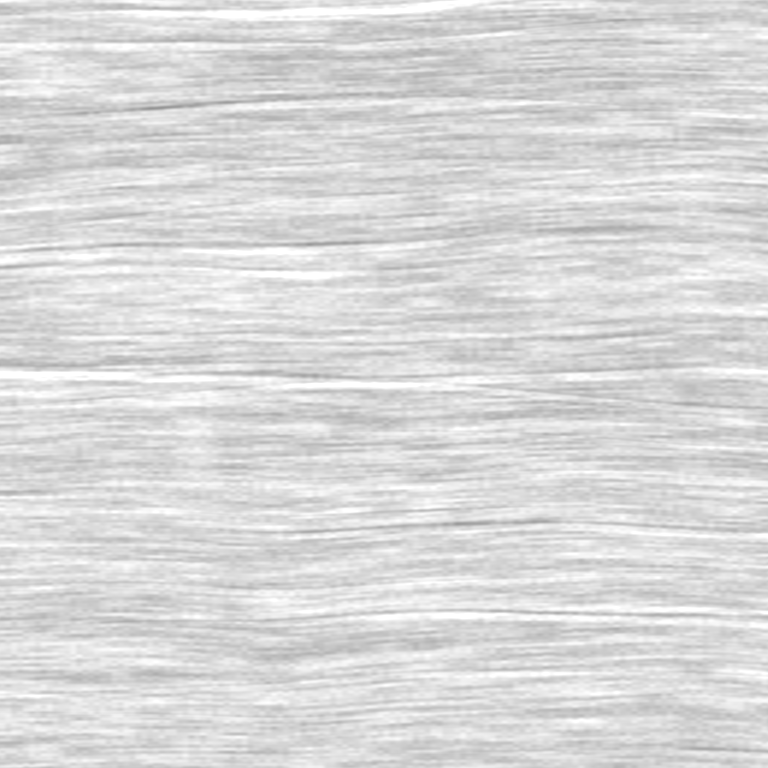
Write a three.js fragment shader that draws this texture.

```glsl
// Pale grey wood grain: fine horizontal fibres with bent bright veins and dark edges.
varying vec2 vUv;

const float BASE_TONE = 0.848;
const float WARP_HEIGHT = 0.055;      // slow bending of all fibres
const vec2 WARP_SCALE = vec2(1.9, 3.2);
const vec2 BAND_SCALE = vec2(1.4, 17.0);
const vec2 STREAK_SCALE = vec2(1.9, 54.0);
const vec2 FIBRE_SCALE = vec2(5.0, 125.0);
const vec2 HAIR_SCALE = vec2(20.0, 235.0);
const vec2 GRAIN_SCALE = vec2(130.0, 256.0);
const float BAND_AMOUNT = 0.07;
const float STREAK_AMOUNT = 0.09;
const float FIBRE_AMOUNT = 0.135;
const float HAIR_AMOUNT = 0.165;
const float GRAIN_AMOUNT = 0.085;
const int VEIN_COUNT = 24;
const float VEIN_BEND = 0.045;
const float VEIN_LIGHT = 0.16;
const float VEIN_SHADE = 0.13;

float hash(vec2 p) {
  vec3 q = fract(vec3(p.xyx) * 0.1031);
  q += dot(q, q.yzx + 33.33);
  return fract((q.x + q.y) * q.z);
}

float noise(vec2 p) {
  vec2 cell = floor(p);
  vec2 f = fract(p);
  f = f * f * (3.0 - 2.0 * f);
  float low = mix(hash(cell), hash(cell + vec2(1.0, 0.0)), f.x);
  float high = mix(hash(cell + vec2(0.0, 1.0)), hash(cell + vec2(1.0)), f.x);
  return mix(low, high, f.y);
}

// Noise centred on zero, with its own seed for each layer.
float layer(vec2 p, vec2 scale, float seed) {
  return noise(p * scale + seed) - 0.5;
}

float fibres(vec2 p) {
  float tone = BAND_AMOUNT * layer(p, BAND_SCALE, 17.3);
  tone += STREAK_AMOUNT * layer(p, STREAK_SCALE, 41.7);
  tone += FIBRE_AMOUNT * layer(p, FIBRE_SCALE, 73.1);
  tone += HAIR_AMOUNT * layer(p, HAIR_SCALE, 109.9);
  return tone;
}

// Tapered light strands, each with a dark line along one side.
float veins(vec2 p) {
  float tone = 0.0;
  for (int i = 0; i < VEIN_COUNT; i++) {
    float id = float(i);
    float pick = hash(vec2(id, 3.0));
    float strength = mix(0.25, 1.0, pick * pick);
    float side = hash(vec2(id, 5.0)) < 0.75 ? 1.0 : -1.0;
    float middle = hash(vec2(id, 7.0));
    float reach = mix(0.35, 1.1, hash(vec2(id, 11.0)));
    float bend = VEIN_BEND * layer(vec2(p.x, id), vec2(2.1, 9.0), 5.0);
    float height = mix(-0.04, 1.04, (id + hash(vec2(id, 13.0))) / float(VEIN_COUNT));

    float taper = 1.0 - smoothstep(0.15, 1.0, abs(p.x - middle) / reach);
    float width = mix(0.002, 0.007, strength) * mix(0.4, 1.0, taper);
    float across = (p.y - height - bend) / width;
    float edge = (across - 1.5 * side) / 0.55;
    float light = VEIN_LIGHT * exp(-across * across * across * across);
    float shade = VEIN_SHADE * exp(-edge * edge);
    tone += strength * taper * (light - shade);
  }
  return tone;
}

void main() {
  // Bend the fibres before drawing them.
  vec2 p = vUv;
  p.y += WARP_HEIGHT * layer(vUv, WARP_SCALE, 29.4);
  p.y += 0.2 * WARP_HEIGHT * layer(vUv, WARP_SCALE * 2.7, 57.2);

  float tone = BASE_TONE + fibres(p) + veins(p);
  tone += GRAIN_AMOUNT * layer(vUv, GRAIN_SCALE, 151.6);
  gl_FragColor = vec4(vec3(clamp(tone, 0.0, 1.0)), 1.0);
}
```
